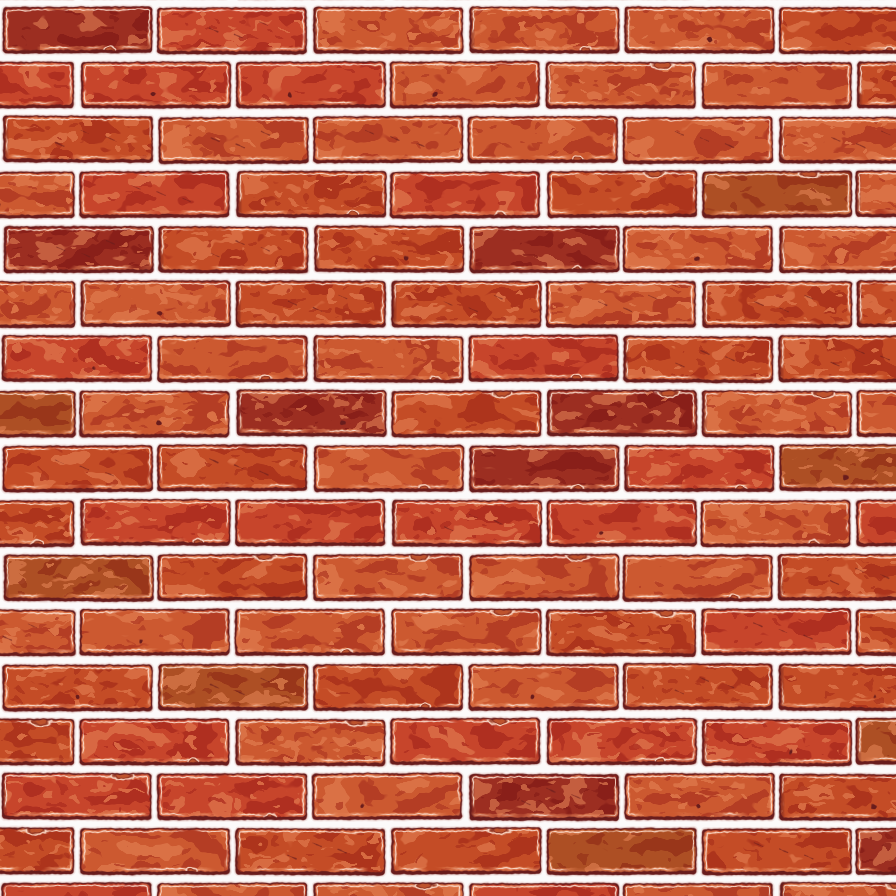
A three.js fragment shader for this texture:

```glsl
// Running-bond wall of worn red bricks with white joints, in a flat cut-out style.
// Each cell holds a wobbly rounded box with a dark outline and broken pale rim;
// thresholded gradient noise paints the clay, and hashes pick tint and damage.

#define PITCH vec2(0.1733, 0.0611)      // brick plus joint
#define HALF_SIZE vec2(0.0836, 0.0260)  // half of one brick
#define TOP_OFFSET 0.0033               // gap above the first course
#define CORNER 0.0042
#define WOBBLE 0.0008
#define SOFT 0.0010                     // edge smoothing
#define RIM_WIDTH 0.0006
#define MORTAR vec3(0.99, 0.98, 0.98)
#define OUTLINE vec3(0.41, 0.11, 0.11)
#define CLAY vec3(0.80, 0.35, 0.19)
#define PALE_CLAY vec3(0.90, 0.52, 0.34)
#define HIGHLIGHT vec3(0.99, 0.88, 0.82)

varying vec2 vUv;

float hash(vec2 p) {
  vec3 q = fract(p.xyx * vec3(0.1031, 0.1130, 0.0973));
  q += dot(q, q.yzx + 33.33);
  return fract((q.x + q.y) * q.z);
}

float corner(vec2 cell, vec2 offset) {
  float a = 6.2832 * hash(cell + 71.0);
  return dot(vec2(cos(a), sin(a)), offset);
}

// Gradient noise, about -0.7 to 0.7
float noise(vec2 p) {
  vec2 i = floor(p), f = p - i;
  vec2 u = f * f * f * (f * (f * 6.0 - 15.0) + 10.0);
  vec2 e = vec2(1.0, 0.0);
  return mix(mix(corner(i, f), corner(i + e, f - e), u.x),
             mix(corner(i + e.yx, f - e.yx), corner(i + 1.0, f - 1.0), u.x), u.y);
}

float roundBox(vec2 p, vec2 size, float r) {
  vec2 q = abs(p) - size + r;
  return length(max(q, 0.0)) + min(max(q.x, q.y), 0.0) - r;
}

float segment(vec2 p, vec2 a, vec2 b) {
  vec2 pa = p - a, ba = b - a;
  return length(pa - ba * clamp(dot(pa, ba) / dot(ba, ba), 0.0, 1.0));
}

float fill(float d) { return 1.0 - smoothstep(-SOFT, SOFT, d); }
float stroke(float d, float w) { return fill(abs(d) - w); }

// Mostly orange clay, with some red, maroon and brown bricks
vec3 clayTint(float pick) {
  vec3 c = mix(CLAY, vec3(0.77, 0.30, 0.15), step(0.42, pick));
  c = mix(c, vec3(0.78, 0.27, 0.17), step(0.70, pick));
  c = mix(c, vec3(0.61, 0.18, 0.13), step(0.88, pick));
  return mix(c, vec3(0.68, 0.31, 0.14), step(0.95, pick));
}

// Flat patches: deeper toward the right, paler toward the left, plus flakes
vec3 paintClay(vec2 p, vec2 seed, vec3 clay, float wear) {
  vec2 q = p + 0.005 * vec2(noise(p * 110.0 + seed), noise(p * 95.0 - seed));
  float broad = noise(q * vec2(25.0, 52.0) + seed);
  float fine = noise(q * vec2(62.0, 115.0) + seed.yx);
  vec3 deep = clay * vec3(0.88, 0.68, 0.74);
  vec3 pale = mix(clay, PALE_CLAY, 0.55);
  vec3 col = mix(clay, deep, smoothstep(0.16, 0.20, broad + p.x * 1.9));
  col = mix(col, pale, smoothstep(0.25, 0.29, -broad - p.x * 1.3));
  col = mix(col, pale, smoothstep(0.29, 0.34, fine) * step(0.35, wear));
  return mix(col, deep, 0.8 * smoothstep(0.34, 0.39, -fine));
}

void main() {
  // Courses run downward; every other one shifts by half a brick
  vec2 grid = vec2(vUv.x, 1.0 - vUv.y - TOP_OFFSET) / PITCH;
  float course = floor(grid.y);
  grid.x += 0.5 * mod(course, 2.0);
  vec2 id = floor(grid) + 7.0;
  vec2 seed = 40.0 * vec2(hash(id), hash(id + 19.0));
  float tint = hash(id + 37.0), damage = hash(id + 53.0), wear = hash(id + 83.0);
  vec2 p = (fract(grid) - 0.5) * PITCH * vec2(1.0, -1.0);
  p += (vec2(hash(id + 5.0), hash(id + 11.0)) - 0.5) * vec2(0.0026, 0.0016);
  p.y += p.x * (wear - 0.5) * 0.012;

  // Outer silhouette and a raised face that leaves a heavier lower edge
  float rough = WOBBLE * (noise(p * 75.0 + seed) + 0.9 * noise(p * 210.0 - seed));
  float body = roundBox(p, HALF_SIZE, CORNER) + rough;
  float face = roundBox(p - vec2(0.0003, 0.0011), HALF_SIZE - vec2(0.0019, 0.0027), CORNER) + rough * 1.6;
  vec3 col = paintClay(p, seed, clayTint(tint), wear);

  // Warm bevel below, shade on the left end, broken pale rim
  float bevel = smoothstep(-0.0050, -0.0035, face);
  float breaks = noise(p * vec2(34.0, 48.0) + seed + 9.0);
  col = mix(col, PALE_CLAY, 0.55 * bevel * smoothstep(-0.15, 0.15, breaks - p.y * 8.0));
  col = mix(col, OUTLINE, 0.45 * bevel * smoothstep(0.076, 0.081, -p.x) * step(0.5, wear));
  float rim = stroke(face + 0.0021 + 0.0012 * breaks, RIM_WIDTH);
  col = mix(col, HIGHLIGHT, rim * smoothstep(-0.20, 0.12, breaks + p.y * 9.0 + abs(p.x) * 1.5));

  // One kind of damage per brick: chipped edge, pit or scratches
  float side = damage < 0.20 ? -1.0 : 1.0;
  vec2 c = p - vec2(0.035 + 0.018 * wear, side * (HALF_SIZE.y - 0.0025));
  float chip = length(c * vec2(side > 0.0 ? 0.45 : 0.85, 1.0)) - 0.0052 + 2.0 * rough;
  float chipped = step(damage, 0.38);
  col = mix(col, CLAY * 0.93, fill(chip) * chipped);
  col = mix(col, OUTLINE, 0.65 * stroke(chip + 0.0014, 0.0004) * chipped);
  col = mix(col, HIGHLIGHT, stroke(chip, RIM_WIDTH) * chipped);
  vec2 pit = p - vec2((wear - 0.5) * 0.07, -0.0105);
  float pitted = step(0.38, damage) * step(damage, 0.64);
  col = mix(col, OUTLINE, fill(length(pit) - 0.0024 + 3.0 * rough) * pitted);
  for (int i = 0; i < 3; i++) {
    float k = float(i);
    vec2 a = vec2(-0.025 + 0.028 * k, 0.010 - 0.007 * mod(k + floor(wear * 3.0), 3.0));
    float scratch = segment(p, a, a + vec2(0.009, -0.004)) - 0.0004 + rough;
    col = mix(col, OUTLINE, 0.7 * fill(scratch) * step(0.70, damage));
  }

  // Stack face, outline and a faint contact shadow over the mortar
  float halo = 1.0 - smoothstep(0.0, 0.0028, body);
  vec3 wall = mix(MORTAR, vec3(0.82, 0.65, 0.62), 0.45 * halo);
  col = mix(OUTLINE, col, fill(face));
  gl_FragColor = vec4(mix(wall, col, fill(body)), 1.0);
}
```
